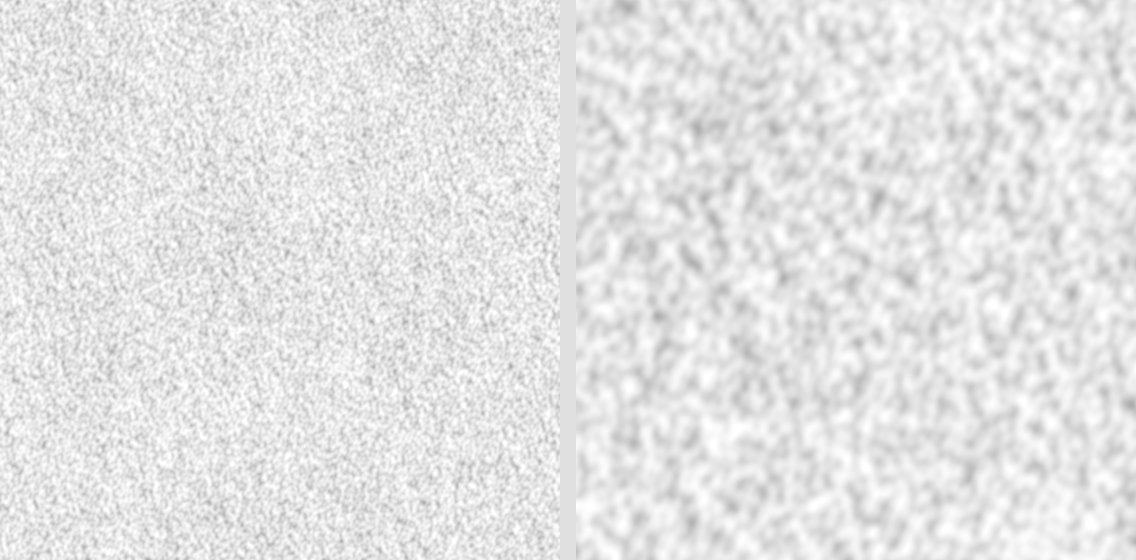
Left: the whole. Right: its middle third, enlarged.
Give the GLSL for this texture, as a Shadertoy shader.

```glsl
// Pale, finely pitted plaster-like surface with a faint steep grain.
// Layers of gradient noise, stretched along one leaning direction,
// are summed into a brightness offset around a light grey.

const float BASE_TONE = 0.899;
const float SHADE_SKEW = 1.5;     // deepens pits, softens highlights
const float LEAN = 0.33;          // grain tilt from vertical, radians
const float WAVER = 0.012;        // sideways drift of the grain

// Noise cells per canvas: across the grain, along the grain
const vec2 SPECK_CELLS = vec2(132.0, 108.0);
const vec2 GRAIN_CELLS = vec2(96.0, 50.0);
const vec2 STREAK_CELLS = vec2(42.0, 13.0);
const vec2 CLOUD_CELLS = vec2(6.0, 4.0);

const float SPECK_DEPTH = 0.160;
const float GRAIN_DEPTH = 0.145;
const float STREAK_DEPTH = 0.065;
const float CLOUD_DEPTH = 0.035;

// Integer hash of a lattice point, giving a unit gradient
vec2 latticeGradient(vec2 cell, uint seed) {
    uvec2 q = uvec2(ivec2(cell)) * uvec2(1597u, 3571u);
    uint h = (q.x ^ (q.y << 8)) + q.y + seed * 7919u;
    h = (h ^ (h >> 16)) * 73244475u;
    h = (h ^ (h >> 15)) * 73244475u;
    h ^= h >> 16;
    float angle = float(h & 65535u) / 65536.0 * 6.28319;
    return vec2(cos(angle), sin(angle));
}

float cornerSlope(vec2 cell, vec2 local, vec2 corner, uint seed) {
    return dot(latticeGradient(cell + corner, seed), local - corner);
}

float gradientNoise(vec2 p, uint seed) {
    vec2 cell = floor(p);
    vec2 local = p - cell;
    vec2 blend = local * local * local * (local * (local * 6.0 - 15.0) + 10.0);
    float low = mix(cornerSlope(cell, local, vec2(0, 0), seed),
                    cornerSlope(cell, local, vec2(1, 0), seed), blend.x);
    float high = mix(cornerSlope(cell, local, vec2(0, 1), seed),
                     cornerSlope(cell, local, vec2(1, 1), seed), blend.x);
    return mix(low, high, blend.y);
}

vec2 rotate(vec2 p, float angle) {
    float c = cos(angle), s = sin(angle);
    return vec2(c * p.x - s * p.y, s * p.x + c * p.y);
}

void mainImage(out vec4 fragColor, in vec2 fragCoord) {
    vec2 uv = fragCoord / min(iResolution.x, iResolution.y);

    // Grain space: y runs along the lean, from upper left to lower right
    vec2 grain = rotate(uv, -LEAN);
    grain.x += WAVER * gradientNoise(uv * 5.0, 1u);

    // Fine specks and short pits
    float relief = SPECK_DEPTH * gradientNoise(rotate(uv, 0.45) * SPECK_CELLS, 2u);
    relief += GRAIN_DEPTH * gradientNoise(grain * GRAIN_CELLS, 3u);

    // Long faint streaks and broad uneven shading
    relief += STREAK_DEPTH * gradientNoise(grain * STREAK_CELLS, 4u);
    relief += CLOUD_DEPTH * gradientNoise(grain * CLOUD_CELLS, 5u);

    float tone = BASE_TONE + relief - SHADE_SKEW * relief * relief;
    fragColor = vec4(vec3(clamp(tone, 0.0, 1.0)), 1.0);
}
```
